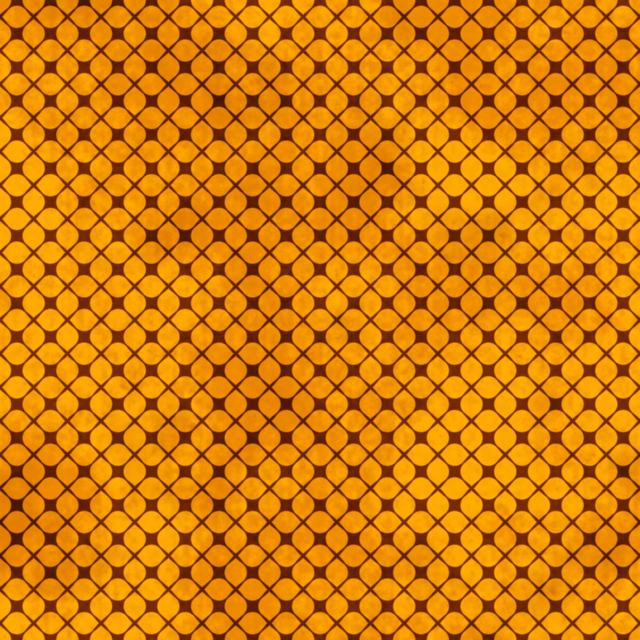
Give the GLSL for this pattern, as a WebGL 1 fragment shader.

```glsl
precision highp float;

uniform vec2 u_resolution;

const float REPEATS = 19.0;
const float RADIUS = 0.331;   // bead radius, in cells
const float TIP = 0.432;      // bead centre to pointed end, in cells
const float SOFTNESS = 0.034; // half width of the printed edge, in cells

const vec3 ORANGE = vec3(0.935, 0.545, 0.0);
const vec3 GOLD = vec3(0.995, 0.665, 0.012);
const vec3 RUST = vec3(0.84, 0.43, 0.0);
const vec3 BROWN = vec3(0.46, 0.165, 0.0);
const vec3 DARK_BROWN = vec3(0.36, 0.11, 0.0);

float hash(vec2 p) {
  vec3 q = fract(vec3(p.xyx) * 0.1031);
  q += dot(q, q.yzx + 33.33);
  return fract((q.x + q.y) * q.z);
}

float valueNoise(vec2 p) {
  vec2 cell = floor(p);
  vec2 f = fract(p);
  f = f * f * (3.0 - 2.0 * f);
  float low = mix(hash(cell), hash(cell + vec2(1.0, 0.0)), f.x);
  float high = mix(hash(cell + vec2(0.0, 1.0)), hash(cell + 1.0), f.x);
  return mix(low, high, f.y);
}

float fbm(vec2 p) {
  float sum = 0.0;
  float weight = 0.5;
  for (int i = 0; i < 5; i++) {
    sum += weight * valueNoise(p);
    p = mat2(1.6, 1.2, -1.2, 1.6) * p + 17.3;
    weight *= 0.5;
  }
  return sum / 0.96875;
}

// Circle with two tangent tips along the x axis
float pointedCircle(vec2 p, float radius, float tip) {
  p = abs(p);
  float slope = radius / tip;
  vec2 normal = vec2(slope, sqrt(1.0 - slope * slope));
  bool inTip = p.y * normal.x < p.x * normal.y;
  return (inTip ? dot(p, normal) : length(p)) - radius;
}

// Staggered beads: one lattice points sideways, the other up and down
float beadLattice(vec2 p) {
  vec2 sideways = fract(p) - 0.5;
  vec2 upright = fract(p + 0.5) - 0.5;
  return min(pointedCircle(sideways, RADIUS, TIP),
             pointedCircle(upright.yx, RADIUS, TIP));
}

void main() {
  vec2 uv = gl_FragCoord.xy / u_resolution;
  float pixel = REPEATS / min(u_resolution.x, u_resolution.y);
  float edge = max(SOFTNESS, 0.75 * pixel);
  float bead = 1.0 - smoothstep(-edge, edge, beadLattice(uv * REPEATS));

  // Broad blotches, fine grain and faint vertical streaks
  float blotch = fbm(uv * 6.0 + 3.7);
  float stain = smoothstep(0.54, 0.8, fbm(uv * 8.0 + 41.0));
  float grain = fbm(uv * 110.0 + 9.0) - 0.5;
  float streak = valueNoise(uv * vec2(150.0, 9.0)) - 0.5;
  float speck = smoothstep(0.72, 0.9, fbm(uv * 38.0 + 71.0));

  float tone = blotch + 0.35 * grain + 0.08 * streak;
  vec3 fill = mix(ORANGE, GOLD, smoothstep(0.3, 0.72, tone));
  fill = mix(fill, RUST, 0.45 * stain + 0.5 * speck);
  vec3 ground = mix(DARK_BROWN, BROWN, smoothstep(0.28, 0.66, tone));
  ground *= 1.0 - 0.25 * stain;

  vec3 color = mix(ground, fill, bead);
  color *= 1.0 + 0.07 * grain + 0.02 * streak;
  gl_FragColor = vec4(clamp(color, 0.0, 1.0), 1.0);
}
```
